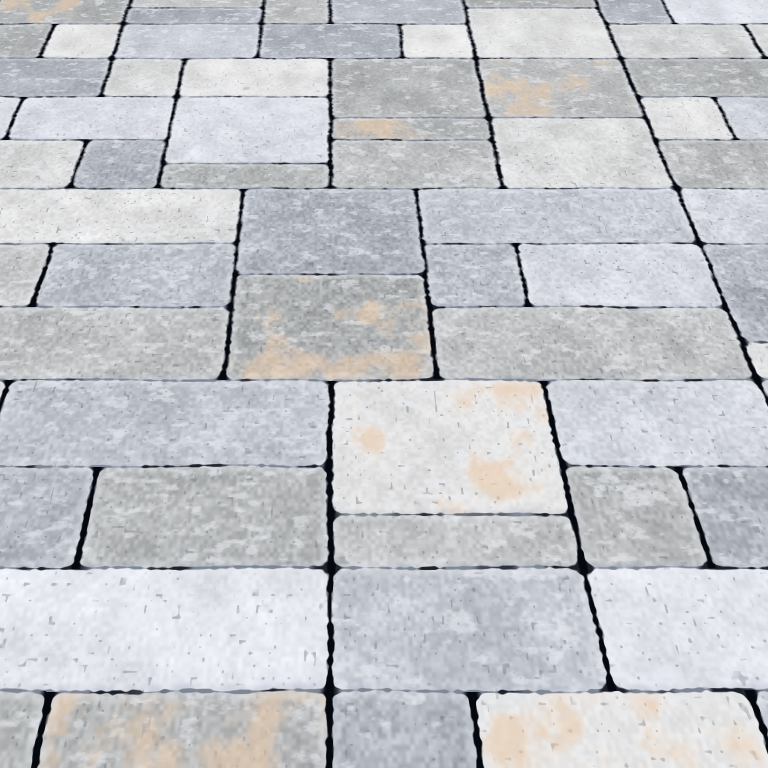
A WebGL 2 fragment shader for this texture:

```glsl
#version 300 es
precision highp float;
// Grey concrete paving seen in perspective. Screen points are projected onto
// a ground grid, where bands of three rows are cut into long and paired stones;
// each stone is a rounded box with hashed tone, grain, scuffs and worn edges.
uniform vec2 u_resolution;
out vec4 outColor;

// View
const float VANISH_X = 0.43;      // where the lengthwise joints converge
const float HORIZON = 0.807;      // height of the horizon above the top edge
const float UNIT_WIDTH = 0.107;   // grid column width per unit of nearness
const float ROW_SCALE = 16.47;
const float ROW_ORIGIN = 12.65;
// Stones
const float BAND_ROWS = 3.0;
const float LONG_WIDTH = 3.0;
const float PAIR_WIDTH = 2.0;
const vec2 JOINT = vec2(0.020, 0.009);
const float CORNER = 0.085;
const float BEVEL = 0.09;
// Colours
const vec3 DARK_STONE = vec3(0.68, 0.70, 0.735);
const vec3 LIGHT_STONE = vec3(0.89, 0.90, 0.93);
const vec3 SCUFF = vec3(0.92, 0.93, 0.95);
const vec3 PIT = vec3(0.40, 0.42, 0.46);
const vec3 SEAM = vec3(0.50, 0.53, 0.58);
const vec3 GAP = vec3(0.02, 0.03, 0.06);
const vec3 WARM = vec3(0.012, 0.002, -0.028);
const vec3 RUST = vec3(0.89, 0.77, 0.65);

float hash(vec2 p) {
  vec3 q = fract(p.xyx * 0.1031);
  q += dot(q, q.yzx + 33.33);
  return fract((q.x + q.y) * q.z);
}

float noise(vec2 p) {
  vec2 i = floor(p), f = fract(p);
  f = f * f * (3.0 - 2.0 * f);
  return mix(mix(hash(i), hash(i + vec2(1, 0)), f.x),
             mix(hash(i + vec2(0, 1)), hash(i + vec2(1, 1)), f.x), f.y);
}

float fbm(vec2 p) {
  float sum = 0.0, weight = 0.5;
  for (int i = 0; i < 4; i++) {
    sum += weight * noise(p);
    p = p * 2.03 + 17.3;
    weight *= 0.5;
  }
  return sum / 0.9375;
}

// Corners (low.xy, high.xy) of the stone that covers a ground point
vec4 stoneAt(vec2 ground) {
  float band = floor(ground.y / BAND_ROWS);
  float pairs = mod(band, 4.0) == 1.0 ? 3.0 : 1.0;
  float period = LONG_WIDTH + PAIR_WIDTH * pairs;
  float shifted = ground.x + 4.0 + band;
  float repeat = floor(shifted / period);
  float x = shifted - repeat * period;
  float y = ground.y - band * BAND_ROWS;
  vec2 spanX, spanY;
  if (x < LONG_WIDTH) {
    // Long module: three rows, each whole or split one to two
    float row = floor(y);
    float split = row == 1.0 ? 1.0 : 2.0 * mod(floor((band + 1.0) * 0.5) + repeat * band, 2.0);
    spanX = x < split ? vec2(0.0, split) : vec2(split, LONG_WIDTH);
    spanY = vec2(row, row + 1.0);
  } else {
    // Paired module: full-width stones of differing depth
    float slot = floor((x - LONG_WIDTH) / PAIR_WIDTH);
    float kind = mod(band + slot + repeat, 3.0);
    vec2 cuts = kind < 0.5 ? vec2(1.5) : kind < 1.5 ? vec2(0.5, 2.0) : vec2(1.0, 1.5);
    spanX = LONG_WIDTH + PAIR_WIDTH * vec2(slot, slot + 1.0);
    spanY = y < cuts.x ? vec2(0.0, cuts.x) : y < cuts.y ? cuts : vec2(cuts.y, BAND_ROWS);
  }
  vec2 origin = vec2(repeat * period - 4.0 - band, band * BAND_ROWS);
  return vec4(origin + vec2(spanX.x, spanY.x), origin + vec2(spanX.y, spanY.y));
}

void main() {
  vec2 uv = gl_FragCoord.xy / u_resolution;
  float near = 1.0 - uv.y + HORIZON;
  vec2 ground = vec2((uv.x - VANISH_X) / (near * UNIT_WIDTH), ROW_SCALE / near - ROW_ORIGIN);
  vec2 footprint = vec2(1.0 / (near * UNIT_WIDTH), ROW_SCALE / (near * near)) / u_resolution;
  float soft = max(footprint.x, footprint.y);

  // Stone outline with slightly crooked, chipped edges
  vec2 bent = ground + 0.022 * (vec2(noise(ground * 3.0), noise(ground * 3.0 + 40.0)) - 0.5);
  vec4 stone = stoneAt(bent);
  vec2 center = 0.5 * (stone.xy + stone.zw);
  vec2 local = bent - center;
  float id = hash(center * 7.3 + 91.0);
  float id2 = hash(center * 11.7 + 23.0);
  vec2 edge = abs(local) - 0.5 * (stone.zw - stone.xy) + JOINT * (0.8 + 0.5 * id2);
  vec2 q = edge + CORNER;
  float dist = length(max(q, 0.0)) + min(max(q.x, q.y), 0.0) - CORNER;
  dist += 0.024 * (noise(ground * 22.0) - 0.5);

  // Body tone, mottling and grain
  float mottle = fbm(ground * vec2(3.0, 2.5) + id * 50.0);
  float grain = noise(ground * vec2(32.0, 25.0)) - 0.5;
  float focus = 1.0 - 0.55 * smoothstep(0.65, 1.0, uv.y);
  vec3 color = mix(DARK_STONE, LIGHT_STONE, smoothstep(0.0, 1.0, id));
  color += WARM * step(0.55, id2) + 0.16 * (mottle - 0.5);
  color += grain * focus * mix(0.15, 0.06, id);
  float scuff = smoothstep(0.56, 0.78, fbm(ground * vec2(8.0, 13.0) + 7.0));
  color = mix(color, SCUFF, 0.55 * scuff);
  float pits = smoothstep(0.84, 0.97, noise(ground * vec2(27.0, 21.0) + 60.0));
  color = mix(color, PIT, 0.38 * pits * focus);
  color = mix(color, RUST, 0.6 * step(0.9, id2) * smoothstep(0.5, 0.75, mottle));

  // Worn bevel: pale rim, with the front face a little cooler
  float rim = smoothstep(-BEVEL, -0.02, dist) * (0.5 + 0.5 * noise(ground * 14.0));
  color = mix(color, SCUFF, 0.42 * rim);
  float front = smoothstep(-0.07, -0.01, edge.y) * step(local.y, 0.0);
  color -= vec3(0.10, 0.09, 0.07) * front * noise(ground * vec2(12.0, 5.0));

  // Joints: open and black lengthwise, mostly closed crosswise
  float cover = smoothstep(-soft, soft, dist);
  float open = max(smoothstep(-0.06, 0.0, edge.x),
                   0.8 * smoothstep(0.5, 0.75, noise(ground * vec2(5.0, 1.0) + 30.0)));
  color = mix(color, mix(SEAM, GAP, open), cover);
  outColor = vec4(clamp(color, 0.0, 1.0), 1.0);
}
```
